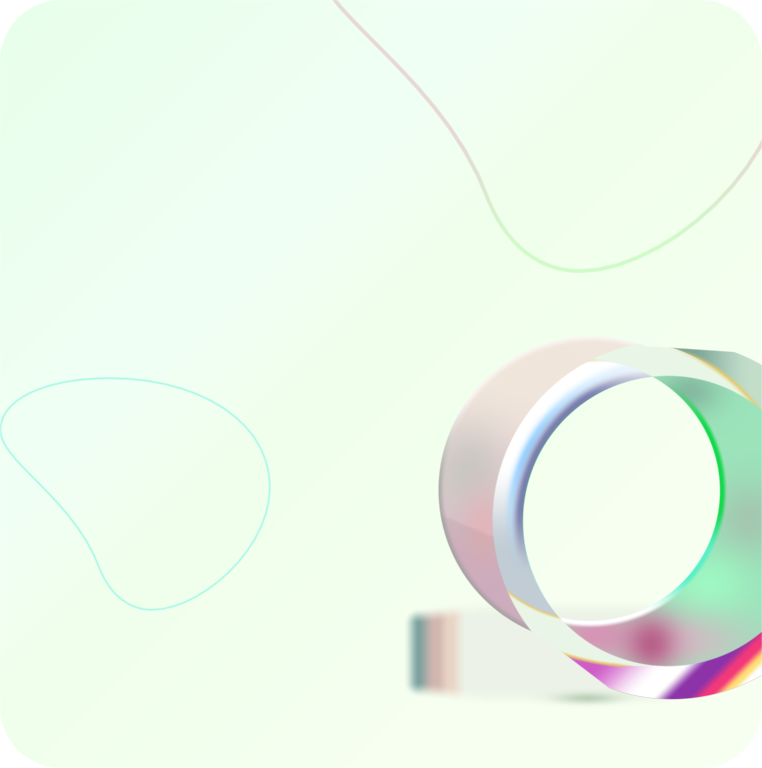
Give the GLSL for this background, as a Shadertoy shader.

```glsl
// A glassy, iridescent ring on a pale mint card with two looping outlines.
// Disc distances split the ring into faces, coloured by ramps and soft tints.
const vec3 WHITE = vec3(1), GOLD = vec3(.91, .79, .42);

float fill(float d, float soft) { return smoothstep(soft, -soft, d); }
float stroke(float d, float w, float soft) { return fill(abs(d) - w, soft); }
float disc(vec2 p, float x, float y, float r) { return length(p - vec2(x, y)) - r; }
vec3 ramp(vec3 from, vec3 to, float a, float b, float x) { return mix(from, to, smoothstep(a, b, x)); }

// Soft elliptical patch of colour
vec3 tint(vec3 base, vec2 q, float rx, float ry, vec3 hue) {
  q /= vec2(rx, ry);
  return mix(base, hue, exp(-dot(q, q)));
}

float roundBox(vec2 q, vec2 size, float r) {
  vec2 e = abs(q) - size + r;
  return length(max(e, 0.)) + min(max(e.x, e.y), 0.) - r;
}

// Hull of two discs
float tube(vec2 p, vec2 a, vec2 b, float ra, float rb) {
  vec2 axis = b - a;
  float t = clamp(dot(p - a, axis) / dot(axis, axis), 0., 1.);
  return length(p - a - axis * t) - mix(ra, rb, t);
}

float bezier(vec2 p, vec2 a, vec2 b, vec2 c, vec2 d) {
  float nearest = 1e3;
  vec2 last = a;
  for (int i = 1; i <= 14; i++) {
    float t = float(i) / 14., s = 1. - t;
    vec2 next = s * s * s * a + 3. * s * t * (s * b + t * c) + t * t * t * d;
    nearest = min(nearest, tube(p, last, next, 0., 0.));
    last = next;
  }
  return nearest;
}

// Closed bean outline with its lowest point at the origin
float bean(vec2 p) {
  vec2 low = vec2(0), right = vec2(1.18, 1.23), top = vec2(-.42, 2.32);
  vec2 left = vec2(-1.52, 1.8), waist = vec2(-.52, .4);
  float d = bezier(p, low, vec2(.48, 0), vec2(1.18, .6), right);
  d = min(d, bezier(p, right, vec2(1.18, 1.88), vec2(.48, 2.32), top));
  d = min(d, bezier(p, top, vec2(-1.05, 2.32), vec2(-1.52, 2.12), left));
  d = min(d, bezier(p, left, vec2(-1.52, 1.48), vec2(-.78, 1.12), waist));
  return min(d, bezier(p, waist, vec2(-.42, .16), vec2(-.24, 0), low));
}

vec3 backdrop(float d) {
  vec3 c = ramp(vec3(.91, 1, .92), vec3(.94, 1, .953), 0., .65, d);
  c = ramp(c, vec3(.942, 1, .925), .65, .95, d);
  return ramp(c, vec3(.97, 1, .945), .95, 1.7, d);
}

// Blurred strip lying behind the ring
vec3 reflection(vec3 base, vec2 p) {
  vec3 c = ramp(vec3(.46, .62, .61), vec3(.82, .71, .69), .541, .567, p.x);
  c = ramp(c, vec3(.91, .83, .77), .568, .586, p.x);
  c = ramp(c, vec3(.925, .95, .905), .586, .608, p.x);
  float height = .048 + .011 * smoothstep(.54, .64, p.x);
  c = mix(base, c, fill(roundBox(p - vec2(.703, .15), vec2(.167, height), .01), .011));
  return tint(c, p - vec2(.765, .091), .04, .007, vec3(.74, .82, .73));
}

vec3 outerWall(vec2 p, float edge) {
  vec3 c = ramp(vec3(.84, .71, .78), vec3(.94, .9, .86), .26, .5, p.y);
  c = tint(c, p - vec2(.61, .385), .05, .06, vec3(.79, .78, .76));
  c = tint(c, p - vec2(.628, .31), .025, .05, vec3(.88, .71, .73));
  c *= 1. - .05 * fill(p.y - .33 + .42 * (p.x - .573), .003);
  vec3 edgeColor = ramp(vec3(.57, .6, .57), WHITE, .36, .49, p.y);
  return mix(c, edgeColor, .6 * smoothstep(-.009, 0., edge));
}

// Slanted colours along the bottom of the band
vec3 spectrum(float s) {
  vec3 c = ramp(vec3(.88, .62, .88), vec3(.81, .36, .78), .54, .625, s);
  c = ramp(c, WHITE, .64, .735, s);
  c = ramp(c, vec3(.55, .2, .66), .757, .785, s);
  c = ramp(c, vec3(.95, .22, .48), .803, .825, s);
  c = ramp(c, vec3(1, .87, .45), .83, .848, s);
  return ramp(c, WHITE, .848, .862, s);
}

// Front band; t runs from its outer edge to its inner edge
vec3 frontBand(vec2 p, float t, float back, float aa) {
  vec3 c = ramp(vec3(.76, .8, .83), WHITE, .28, .4, p.y);
  c = tint(c, vec2(t - .6, p.y - .41), .16, .09, vec3(.6, .82, 1));
  float dark = smoothstep(.58, .9, t) * smoothstep(.25, .34, p.y);
  c = mix(c, vec3(.47, .5, .68), dark * smoothstep(.53, .48, p.y));
  c = mix(vec3(.915, .965, .905), c, fill(back, aa));
  c = mix(c, GOLD, .75 * stroke(back, .0015, .002) * smoothstep(.8, .74, p.x));
  float wedge = disc(p, .801, .325, .2344), upper = step(.4, p.y) * smoothstep(.83, .86, p.x);
  vec3 shade = ramp(vec3(.47, .63, .58), vec3(.76, .87, .79), .89, .98, p.x);
  c = mix(c, shade, upper * fill(-wedge, aa));
  c = mix(c, GOLD, upper * smoothstep(.86, .94, p.x) * stroke(wedge, .002, .004));
  float base = disc(p, .833, .453, .3203), lower = smoothstep(.24, .21, p.y);
  c = mix(c, spectrum(p.x - p.y), lower * max(fill(-base, aa), smoothstep(.84, .86, p.x)));
  return mix(c, GOLD, .8 * lower * stroke(base, .002, .002) * smoothstep(.83, .8, p.x));
}

vec3 innerWall(vec2 p, float rim) {
  vec3 c = tint(vec3(.61, .89, .73), p - vec2(.977, .323), .05, .05, vec3(.64, .78, .69));
  c = tint(c, p - vec2(.898, .49), .04, .03, vec3(.52, .73, .63));
  c = tint(c, p - vec2(.924, .238), .05, .04, vec3(.62, .97, .76));
  c = tint(c, p - vec2(.87, .165), .1, .037, vec3(.83, .73, .77));
  c = tint(c, p - vec2(.775, .173), .06, .035, vec3(.84, .58, .71));
  c = tint(c, p - vec2(.848, .162), .032, .035, vec3(.72, .38, .54));
  vec3 glow = ramp(WHITE, vec3(.35, .94, .78), .2, .25, p.y);
  glow = ramp(glow, vec3(.08, .85, .3), .28, .34, p.y);
  return mix(c, glow, smoothstep(.01, .003, rim) * smoothstep(.51, .44, p.y));
}

void mainImage(out vec4 fragColor, in vec2 fragCoord) {
  float aa = 1. / iResolution.y;
  vec2 p = fragCoord * aa, mid = .5 * iResolution.xy * aa;
  vec2 small = (p - vec2(.198, .206)) / .13, large = (p - vec2(.755, .647)) / .228;
  vec3 blush = ramp(vec3(.82, .98, .79), vec3(.9, .85, .83), .1, .8, large.y);
  vec3 c = backdrop(p.x + 1. - p.y);
  c = mix(c, vec3(.68, .97, .91), stroke(bean(small) * .13, .0012, aa));
  c = mix(c, blush, stroke(bean(large) * .228, .0025, aa));
  c = reflection(c, p);
  // Ring faces
  float body = tube(p, vec2(.771, .362), vec2(.875, .323), .2, .2335);
  float outer = disc(p, .875, .323, .2335), inner = disc(p, .87, .3216, .189);
  float back = disc(p, .768, .361, .1695);
  float across = clamp(-outer / max(inner - outer, 1e-4), 0., 1.);
  vec3 ring = mix(outerWall(p, body), frontBand(p, across, back, aa), fill(outer, aa));
  ring = mix(ring, innerWall(p, back), fill(inner, aa));
  c = mix(c, ring, fill(max(body, -max(inner, back)), aa));
  fragColor = vec4(mix(WHITE, c, fill(roundBox(p - mid, mid, .08), aa)), 1);
}
```
